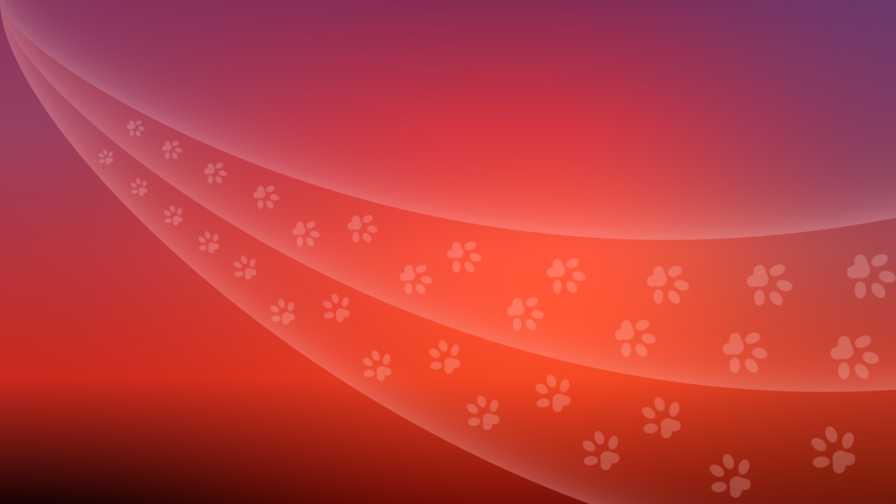
This background is drawn by a Shadertoy shader. Its source:

```glsl
// Two translucent ribbons sweep from the top left over a red and violet glow.
// Three vertical gradients blend across the canvas, each ribbon edge is a curve
// with a soft light above it, and paw prints follow the ribbons in loops.

const float ASPECT = 16.0 / 9.0;

// Ribbon edges: weights of sqrt(u), u and u*u, measured down from the top
const vec3 UPPER_EDGE  = vec3(0.303, 0.752, -0.623);
const vec3 MIDDLE_EDGE = vec3(0.484, 0.933, -0.644);
const vec3 LOWER_EDGE  = vec3(0.741, 1.014, -0.620);

const vec3 RIM_LIGHT   = vec3(1.0, 0.78, 0.80);
const vec3 RIBBON_TINT = vec3(1.0, 0.25, 0.10);
const vec3 PAW_TINT    = vec3(1.0, 0.88, 0.88);

// Five evenly spaced colours, top to bottom
vec3 gradient(float t, vec3 stops[5]) {
    float s = clamp(t, 0.0, 1.0) * 4.0;
    int i = min(int(s), 3);
    return mix(stops[i], stops[i + 1], s - float(i));
}

vec3 background(vec2 p) {
    float u = p.x / ASPECT;
    float down = 1.0 - p.y;
    vec3 left = gradient(down, vec3[5](
        vec3(0.53, 0.20, 0.36), vec3(0.59, 0.25, 0.38), vec3(0.71, 0.21, 0.25),
        vec3(0.79, 0.16, 0.11), vec3(0.10, 0.01, 0.01)));
    vec3 centre = gradient(down, vec3[5](
        vec3(0.53, 0.17, 0.33), vec3(0.82, 0.20, 0.25), vec3(0.93, 0.27, 0.22),
        vec3(0.90, 0.22, 0.12), vec3(0.47, 0.05, 0.02)));
    vec3 right = gradient(down, vec3[5](
        vec3(0.42, 0.22, 0.42), vec3(0.52, 0.23, 0.38), vec3(0.62, 0.28, 0.33),
        vec3(0.76, 0.21, 0.14), vec3(0.38, 0.07, 0.01)));
    vec3 col = mix(left, centre, smoothstep(0.0, 0.55, u));
    col = mix(col, right, smoothstep(0.6, 1.02, u));

    // Warm orange core
    vec2 q = (p - vec2(1.16, 0.40)) / vec2(0.42, 0.26);
    return col + vec3(0.09, 0.09, 0.03) * exp(-dot(q, q));
}

float edgeHeight(float u, vec3 edge) {
    return 1.0 - dot(edge, vec3(sqrt(u), u, u * u));
}

// Approximate signed distance, positive above the edge
float edgeDistance(vec2 p, vec3 edge) {
    float u = max(p.x / ASPECT, 0.0001);
    float slope = (0.5 * edge.x / sqrt(u) + edge.y + 2.0 * edge.z * u) / ASPECT;
    return (p.y - edgeHeight(u, edge)) / sqrt(1.0 + slope * slope);
}

float smoothMin(float a, float b, float k) {
    float h = max(k - abs(a - b), 0.0) / k;
    return min(a, b) - 0.25 * h * h * k;
}

mat2 rotation(float a) {
    return mat2(cos(a), -sin(a), sin(a), cos(a));
}

// Paw of about unit radius, toes pointing along +x
float pawDistance(vec2 q) {
    q.y = abs(q.y);
    q.x += 0.48;
    float pad = smoothMin(length(q - vec2(0.08, 0.0)) - 0.32,
                          length(q - vec2(-0.15, 0.26)) - 0.24, 0.15);
    float d = pad;
    for (int i = 0; i < 2; i++) {
        float outer = float(i);
        vec2 toe = rotation(mix(0.29, 0.98, outer)) * q;
        toe.x -= mix(1.10, 0.82, outer);
        d = min(d, (length(toe / vec2(0.33, 0.22)) - 1.0) * 0.22);
    }
    return d;
}

// Row of paws; step = (start, stride, growth), lane = (offset, drift) between edges
float pawRow(vec2 p, int count, vec3 step, vec2 lane, vec3 top, vec3 bottom,
             float facing, float px) {
    float cover = 0.0;
    for (int i = 0; i < count; i++) {
        float k = float(i);
        float u = dot(step, vec3(1.0, k, k * k));
        float y = mix(edgeHeight(u, top), edgeHeight(u, bottom), lane.x + lane.y * k);
        float size = 0.052 * pow(u, 0.55);
        vec2 q = rotation(facing) * (p - vec2(u * ASPECT, y)) / size;
        cover = max(cover, 1.0 - smoothstep(-px, px, pawDistance(q) * size));
    }
    return cover;
}

void mainImage(out vec4 fragColor, in vec2 fragCoord) {
    vec2 p = fragCoord / iResolution.xy * vec2(ASPECT, 1.0);
    float px = 1.0 / iResolution.y;
    vec3 col = background(p);

    // Ribbon edges, each lit from its line upwards
    vec3 edges[3] = vec3[3](UPPER_EDGE, MIDDLE_EDGE, LOWER_EDGE);
    float below = 1.0;
    for (int i = 0; i < 3; i++) {
        float d = edgeDistance(p, edges[i]);
        float above = smoothstep(-px, px, d);
        if (i > 0) col = mix(col, RIBBON_TINT, 0.10 * above * below);
        float light = 0.30 * exp(-max(d, 0.0) / 0.042);
        col = mix(col, RIM_LIGHT, light * above * below);
        below *= 1.0 - above;
    }

    // Paw trails on the upper and lower ribbons
    vec3 a = UPPER_EDGE, b = MIDDLE_EDGE, c = LOWER_EDGE;
    float paws = pawRow(p, 4, vec3(0.151, 0.0365, 0.004), vec2(0.38, 0.0), a, b, -0.58, px);
    paws = max(paws, pawRow(p, 6, vec3(0.404, 0.1135, 0.0), vec2(0.315, 0.0), a, b, -0.58, px));
    paws = max(paws, pawRow(p, 6, vec3(0.341, 0.1224, 0.0), vec2(0.62, 0.034), a, b, -0.58, px));
    paws = max(paws, pawRow(p, 5, vec3(0.1185, 0.0365, 0.0006), vec2(0.45, 0.0), b, c, 2.25, px));
    paws = max(paws, pawRow(p, 4, vec3(0.376, 0.121, 0.0), vec2(0.29, -0.01), b, c, 2.25, px));
    paws = max(paws, pawRow(p, 1, vec3(0.931, 0.0, 0.0), vec2(0.34, 0.0), b, c, 2.25, px));
    paws = max(paws, pawRow(p, 5, vec3(0.316, 0.099, 0.0065), vec2(0.68, -0.03), b, c, 2.25, px));
    col = mix(col, PAW_TINT, 0.22 * paws);

    fragColor = vec4(clamp(col, 0.0, 1.0), 1.0);
}
```
